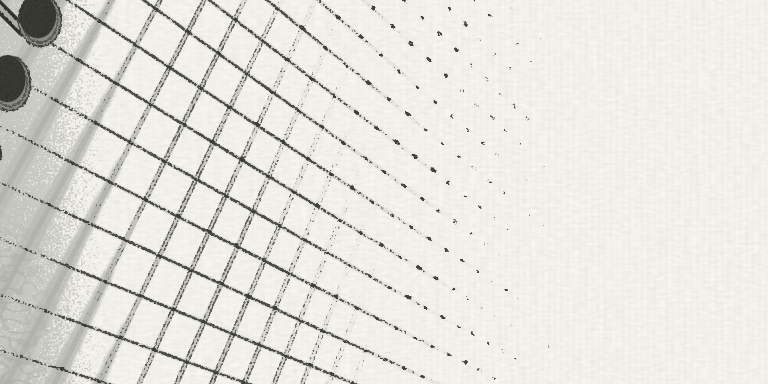
This pattern is drawn by a Shadertoy shader. Its source:

```glsl
// A knotted net in perspective, stippled in ink, dissolving across laid paper.
#define PAPER vec3(0.947, 0.941, 0.918)
#define INK vec3(0.19, 0.19, 0.17)
#define WASH vec3(0.68, 0.68, 0.66)
#define NET_ORIGIN vec2(0.802, 0.414)
#define NET_ALONG vec2(0.0849, 0.0528)
#define NET_UP vec2(0.0482, -0.0781)
#define NET_DEPTH vec2(0.029, 0.015)
#define ROW_WIDTH 0.0056
#define COLUMN_WIDTH 0.0068
#define KNOT_SIZE 0.0092
#define GRAIN 190.0

vec2 hash2(vec2 p) {
    vec3 h = fract(p.xyx * vec3(0.1031, 0.1030, 0.0973));
    h += dot(h, h.yzx + 33.33);
    return fract((h.xx + h.yz) * h.zy);
}

float corner(vec2 cell, vec2 offset) {
    return dot(hash2(cell) * 2.0 - 1.0, offset);
}

// Gradient noise, roughly -0.6 to 0.6
float noise(vec2 p) {
    vec2 i = floor(p), f = fract(p);
    vec2 u = f * f * (3.0 - 2.0 * f);
    vec2 e = vec2(0.0, 1.0);
    return mix(mix(corner(i, f), corner(i + e.yx, f - e.yx), u.x),
               mix(corner(i + e, f - e), corner(i + 1.0, f - 1.0), u.x), u.y);
}

float cross2(vec2 a, vec2 b) { return a.x * b.y - a.y * b.x; }

// 1 below the edge, 0 above it
float under(float edge, float soft, float d) {
    return 1.0 - smoothstep(edge - soft, edge + soft, d);
}

// Turns a density from 0 to 1 into stippled coverage, blank at zero density
float stipple(float density, float grain) {
    return smoothstep(-0.2, 0.2, grain - 0.5 + density) * smoothstep(0.02, 0.25, density);
}

float ellipse(vec2 q, vec2 center, vec2 radius) {
    return (length((q - center) / radius) - 1.0) * min(radius.x, radius.y);
}

float segment(vec2 q, vec2 a, vec2 b) {
    vec2 v = q - a, ab = b - a;
    return length(v - ab * clamp(dot(v, ab) / dot(ab, ab), 0.0, 1.0));
}

// A dark pad with a grey, outlined lower rim
vec3 drawPad(vec3 col, vec2 q, vec2 center, vec2 radius, float px, float grain) {
    float rim = ellipse(q, center, radius) + grain * 0.006;
    float top = ellipse(q, center - radius * vec2(0.1, 0.18), radius * 0.84);
    col = mix(col, WASH * 0.8, under(0.0, px, rim));
    col = mix(col, INK, 0.85 * under(0.002, px, abs(rim + 0.002)));
    col = mix(col, INK, 0.6 * under(0.002, px, abs(rim + 0.011)));
    return mix(col, INK * (1.15 + 0.2 * grain), under(0.0, px, top));
}

void mainImage(out vec4 fragColor, in vec2 fragCoord) {
    float px = 1.0 / iResolution.y;
    vec2 q = fragCoord * px;
    q.y = 1.0 - q.y; // measured down from the top edge
    float soft = max(px * 0.7, 0.0015);
    float grain = 1.15 * noise(q * GRAIN) + 0.4 * noise(q * GRAIN * 0.37 + 17.0);
    float patches = noise(q * 24.0 + 5.0);

    // Laid paper: faint ribs and short horizontal fibres
    vec3 col = PAPER;
    float ribs = sin(q.x * 390.0) * (0.4 + 0.6 * smoothstep(0.8, 1.3, q.x));
    col += 0.006 * ribs + 0.04 * noise(q * vec2(45.0, 130.0));
    col += 0.018 * noise(q * vec2(70.0, 12.0));

    // Invert the projection to find net coordinates: x = column, y = row
    vec2 along = NET_ALONG - NET_DEPTH.x * q;
    vec2 up = NET_UP - NET_DEPTH.y * q;
    vec2 rel = q - NET_ORIGIN;
    vec2 net = vec2(cross2(rel, up), cross2(along, rel)) / cross2(along, up);
    float depth = 1.0 + dot(NET_DEPTH, net);
    along /= depth;
    up /= depth;
    vec2 node = floor(net + 0.5);
    vec2 delta = net - node;
    float area = abs(cross2(along, up));
    float toColumn = abs(delta.x) * area / length(up);
    float toRow = abs(delta.y) * area / length(along);

    // Grey wash that gathers in the left corner and leaves pale, stippled cells
    float reach = q.x + 0.06 * patches;
    float wash = 1.0 - smoothstep(0.06, 0.42, reach);
    float full = 1.0 - smoothstep(-0.02, 0.17, reach - 0.05 * q.y);
    float band = under(COLUMN_WIDTH + 0.017 * wash, 0.005, toColumn + 0.005 * grain);
    float stain = stipple(0.85 * wash * wash + 0.5 * patches * wash, grain);
    col = mix(col, WASH * 1.1, 0.7 * stain);
    col = mix(col, WASH * 1.06, 0.75 * band * smoothstep(0.02, 0.4, wash));
    col = mix(col, WASH * 1.1, 0.6 * full * (0.85 + 0.5 * grain));

    // Rippled scales low in the corner
    float ripple = noise(vec2(q.x * 22.0 + q.y * 9.0, q.y * 40.0 - q.x * 12.0));
    float scales = under(0.08, 0.08, abs(ripple)) * full * smoothstep(0.45, 0.75, q.y);
    col = mix(col, WASH * 0.92, 0.4 * scales);

    // Net strands, worn away toward the right
    float wear = q.x - 0.13 * (q.y - 0.5) + 0.12 * patches;
    float columnFade = 1.0 - smoothstep(0.5, 1.08, wear);
    float rowFade = 1.0 - smoothstep(0.68, 1.24, wear);
    float leftFade = smoothstep(-0.05, 0.3, q.x);
    float strand = under(COLUMN_WIDTH, soft, toColumn + 0.003 * grain);
    float edges = under(0.0024, 0.002, abs(toColumn - 0.0042));
    col = mix(col, WASH, 0.65 * strand * columnFade * columnFade);
    float columnDensity = edges * columnFade * mix(0.05, 0.62, smoothstep(0.15, 0.5, q.x));
    float columnInk = stipple(columnDensity, grain);
    float rowCore = 1.0 - smoothstep(0.001, ROW_WIDTH, toRow);
    float rowDensity = rowCore * rowFade * mix(0.3, 0.85, leftFade) * (1.0 + 0.5 * patches);
    float rowInk = stipple(rowDensity, grain);
    col = mix(col, WASH * 0.9, 0.4 * under(ROW_WIDTH, soft, toRow) * rowFade * leftFade);

    // Knots outlast the strands
    vec2 luck = hash2(node + 60.0);
    vec2 knotPos = along * delta.x + up * delta.y + (luck - 0.5) * 0.004;
    vec2 dir = normalize(along);
    float knotDist = length(vec2(dot(knotPos, dir) * 0.8, cross2(dir, knotPos) * 1.3));
    float knotFade = 1.0 - smoothstep(0.98, 1.5, q.x + 0.15 * (luck.x - 0.5));
    float knot = 1.0 - smoothstep(0.3, 1.0, knotDist / (KNOT_SIZE * (0.65 + 0.5 * luck.y)));
    float knotInk = stipple(knot * knotFade * mix(0.5, 1.0, leftFade), grain);
    col = mix(col, INK, max(max(columnInk * 0.7, rowInk * 0.82), knotInk * 0.9));

    // Strap and dark pads at the upper left
    float strap = segment(q, vec2(-0.02, 0.0), vec2(0.06, 0.08));
    col = mix(col, INK, under(0.015, soft, strap));
    col = mix(col, WASH, under(0.006, soft, strap + 0.004 * grain));
    col = drawPad(col, q, vec2(0.104, 0.054), vec2(0.057, 0.069), soft, grain);
    col = drawPad(col, q, vec2(0.025, 0.218), vec2(0.056, 0.073), soft, grain);
    col = drawPad(col, q, vec2(-0.004, 0.402), vec2(0.009, 0.022), soft, grain);

    fragColor = vec4(clamp(col, 0.0, 1.0), 1.0);
}
```
